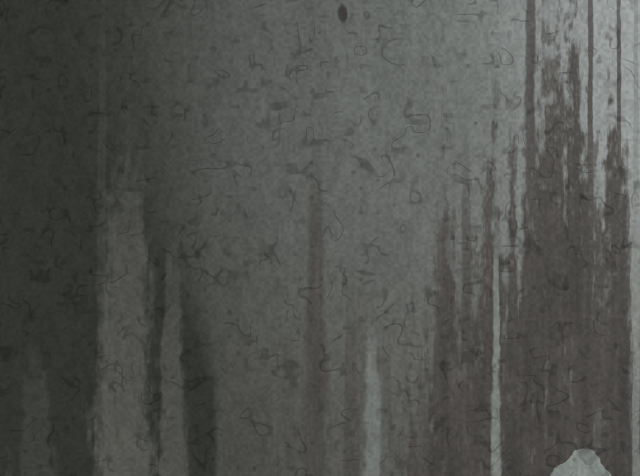
Give the GLSL for this texture, as a Shadertoy shader.

```glsl
const vec3 DARK_MOSS = vec3(0.190, 0.202, 0.182);
const vec3 WALL_DIM = vec3(0.265, 0.275, 0.258);
const vec3 WALL_MID = vec3(0.395, 0.408, 0.395);
const vec3 WALL_LIT = vec3(0.600, 0.618, 0.612);
const vec3 STAIN = vec3(0.262, 0.252, 0.243);
const vec3 SCRAPED = vec3(0.345, 0.345, 0.328);
const vec3 BARE_PATCH = vec3(0.500, 0.525, 0.510);
const float FIBRE_SCALE = 42.0;
const float FIBRE_DEPTH = 0.16;
const float GRAIN_SCALE = 170.0;
const float GRAIN_AMOUNT = 0.13;

// Streaks: centre x, half width at the foot, top height, strength
const vec4 PALE_STREAKS[4] = vec4[4](
    vec4(0.195, 0.058, 0.78, 0.90), vec4(0.268, 0.026, 0.55, 0.75),
    vec4(0.055, 0.030, 0.30, 0.30), vec4(0.160, 0.012, 1.10, 0.35));
const vec4 DARK_STREAKS[6] = vec4[6](
    vec4(0.493, 0.024, 0.80, 0.75), vec4(0.548, 0.017, 0.42, 0.60),
    vec4(0.728, 0.016, 0.78, 0.70), vec4(0.829, 0.014, 1.60, 0.85),
    vec4(0.922, 0.008, 1.50, 0.85), vec4(0.967, 0.007, 1.50, 0.80));
const vec4 BARE_STREAKS[3] = vec4[3](
    vec4(0.775, 0.009, 0.62, 0.85), vec4(0.581, 0.018, 0.36, 0.55),
    vec4(0.994, 0.007, 1.40, 0.70));

float hash(vec2 p) {
    vec3 q = fract(p.xyx * 0.1031);
    q += dot(q, q.yzx + 33.33);
    return fract((q.x + q.y) * q.z);
}

float noise(vec2 p) {
    vec2 i = floor(p), f = fract(p);
    f = f * f * (3.0 - 2.0 * f);
    return mix(mix(hash(i), hash(i + vec2(1, 0)), f.x),
               mix(hash(i + vec2(0, 1)), hash(i + vec2(1, 1)), f.x), f.y);
}

float fbm(vec2 p) {
    float sum = 0.0, weight = 0.5;
    for (int i = 0; i < 4; i++) {
        sum += weight * noise(p);
        p = p * 2.03 + 17.3;
        weight *= 0.5;
    }
    return sum / 0.9375;
}

// Vertical run that tapers upwards, with a worn edge
float streak(vec2 uv, vec4 s, float wear) {
    float rise = clamp(1.0 - uv.y / s.z, 0.0, 1.0);
    float halfWidth = s.y * (0.35 + 0.65 * rise);
    float wobble = 0.25 * s.y * (noise(vec2(s.x * 91.0, uv.y * 9.0)) - 0.5);
    float across = abs(uv.x - s.x + wobble) / halfWidth;
    float body = 1.15 - across + 1.1 * (wear - 0.5);
    return s.w * smoothstep(0.0, 0.6, body) * smoothstep(0.0, 0.4, rise + 0.3 * (wear - 0.5));
}

// Short curly hairs from a warped contour line
float fibres(vec2 p) {
    vec2 q = p * FIBRE_SCALE;
    q += 1.6 * vec2(noise(q * 0.6), noise(q * 0.6 + 40.0));
    float line = 1.0 - smoothstep(0.02, 0.11, abs(noise(q) - 0.5));
    return line * smoothstep(0.52, 0.72, noise(p * 31.0 + 9.0));
}

void mainImage(out vec4 fragColor, in vec2 fragCoord) {
    vec2 uv = fragCoord / iResolution.xy;
    vec2 p = fragCoord / iResolution.y;
    float x = uv.x, y = uv.y;

    // Shared surface noises
    float grain = noise(p * GRAIN_SCALE);
    float runs = fbm(vec2(p.x * 75.0, p.y * 5.0));
    float speckle = fbm(vec2(p.x * 85.0, p.y * 38.0));
    float wear = 0.55 * speckle + 0.45 * runs;

    // Wall lit from the upper right
    vec3 color = mix(WALL_DIM, WALL_MID, smoothstep(0.12, 0.62, x));
    color = mix(color, WALL_LIT, smoothstep(0.58, 1.0, x) * (0.55 + 0.45 * y));
    color *= mix(vec3(0.88, 0.86, 0.85), vec3(1.0), smoothstep(0.0, 0.75, y));
    color *= 0.94 + 0.12 * fbm(p * vec2(9.0, 4.0));

    // Damp left side, its border sharpening towards the foot
    float lift = smoothstep(0.1, 0.95, y);
    float border = mix(0.338, 0.20, lift) + 0.008 * (runs - 0.5);
    float softness = mix(0.006, 0.16, lift);
    float damp = 1.0 - smoothstep(border - softness, border + softness, x);
    color = mix(color, DARK_MOSS, 0.92 * damp);
    for (int i = 0; i < 4; i++)
        color = mix(color, SCRAPED, streak(uv, PALE_STREAKS[i], wear) * (1.0 - 0.45 * y));

    // Rising brown stain with a ragged, streaky front
    float front = -0.35 + 0.95 * smoothstep(0.56, 0.72, x) + 0.30 * smoothstep(0.77, 0.83, x)
                - 0.40 * smoothstep(0.95, 1.0, x);
    front += 0.40 * (noise(vec2(x * 26.0, 3.0)) - 0.5) + 0.35 * (noise(vec2(x * 85.0, 8.0)) - 0.5);
    float stain = smoothstep(-0.12, 0.30, front - y + 1.3 * (wear - 0.5));
    float flow = smoothstep(0.32, 0.46, x) * (1.0 - smoothstep(0.0, 0.55, y));
    stain = max(stain, 0.55 * flow * smoothstep(0.45, 0.65, runs));
    for (int i = 0; i < 6; i++)
        stain = max(stain, streak(uv, DARK_STREAKS[i], wear));
    vec3 stainColor = STAIN * (0.88 + 0.34 * runs + 0.12 * y);
    color = mix(color, stainColor, 0.92 * stain);

    // Flecks and runs where the stain has worn away
    float fleck = smoothstep(0.60, 0.74, wear) * smoothstep(0.58, 0.85, x);
    color = mix(color, BARE_PATCH, 0.45 * fleck * (0.35 + 0.65 * y));
    for (int i = 0; i < 3; i++)
        color = mix(color, BARE_PATCH, streak(uv, BARE_STREAKS[i], wear));

    // Flaked patch at the foot and a drop at the top
    vec2 flake = (uv - vec2(0.91, -0.005)) * vec2(1.35, 1.0);
    float flakeEdge = length(flake) - 0.055 + 0.05 * (fbm(p * 22.0) - 0.5);
    color = mix(color, BARE_PATCH, 1.0 - smoothstep(-0.002, 0.003, flakeEdge));
    vec2 drop = (uv - vec2(0.536, 0.972)) * vec2(1.35, 0.55);
    float dropMask = 1.0 - smoothstep(0.007, 0.013, length(drop) + 0.006 * (speckle - 0.5));
    color = mix(color, STAIN * 0.85, 0.85 * dropMask);

    // Hairs, pits and fine grain
    color *= 1.0 - FIBRE_DEPTH * fibres(p);
    color *= 1.0 - 0.22 * smoothstep(0.80, 0.93, noise(p * 58.0 + 5.0)) * speckle;
    color *= 1.0 + GRAIN_AMOUNT * (grain - 0.5) + 0.14 * (speckle - 0.5);
    fragColor = vec4(color, 1.0);
}
```
